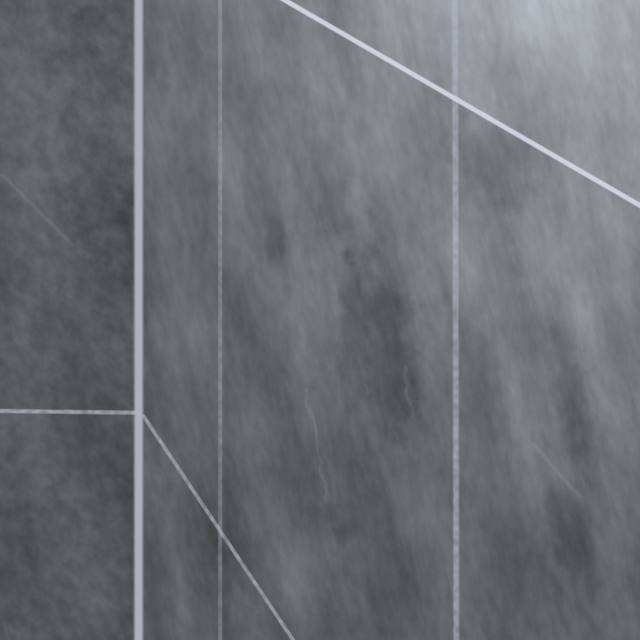
Reproduce this texture procedurally as a three.js fragment shader.

```glsl
varying vec2 vUv;

#define MAIN_X 0.2165
#define THIN_X 0.3440
#define RIGHT_X 0.7120
#define LEAN 0.20
#define CLOUD_DEPTH 0.10
#define STREAK_DEPTH 0.13
#define GRAIN_DEPTH 0.055
#define STONE_TINT vec3(0.965, 1.0, 1.035)
#define GROUT_COLOR vec3(0.69, 0.71, 0.76)
#define SHINE_COLOR vec3(0.83, 0.85, 0.90)

vec2 gradientAt(vec2 cell) {
  float h = fract(sin(dot(cell, vec2(127.1, 311.7))) * 43758.5);
  return vec2(cos(h * 6.2832), sin(h * 6.2832));
}

float gradientNoise(vec2 p) {
  vec2 i = floor(p), f = p - i;
  vec2 s = f * f * f * (f * (f * 6.0 - 15.0) + 10.0);
  vec2 e = vec2(1.0, 0.0);
  float low = mix(dot(gradientAt(i), f), dot(gradientAt(i + e.xy), f - e.xy), s.x);
  float high = mix(dot(gradientAt(i + e.yx), f - e.yx), dot(gradientAt(i + 1.0), f - 1.0), s.x);
  return mix(low, high, s.y);
}

float fbm(vec2 p) {
  float sum = 0.0, amp = 0.6;
  for (int k = 0; k < 5; k++) {
    sum += amp * gradientNoise(p);
    p = mat2(1.6, 1.2, -1.2, 1.6) * p + 7.3;
    amp *= 0.55;
  }
  return sum;
}

float segmentDistance(vec2 p, vec2 a, vec2 b) {
  vec2 ab = b - a;
  return length(p - a - ab * clamp(dot(p - a, ab) / dot(ab, ab), 0.0, 1.0));
}

// Soft-edged joint of the given half width
float joint(float d, float halfWidth) {
  return 1.0 - smoothstep(halfWidth * 0.45, halfWidth * 1.35, d);
}

// Leaning soft oval, with its rim roughened by warp
float stain(vec2 p, vec2 center, vec2 radius, float warp) {
  vec2 q = p - center;
  q.x += LEAN * q.y;
  return 1.0 - smoothstep(0.3, 1.2, length(q / radius) + warp);
}

// Hairline crack with a wavering path
float vein(vec2 p, vec2 a, vec2 b, float waver) {
  return 1.0 - smoothstep(0.0, 0.005, segmentDistance(p + vec2(waver, -waver) * 0.025, a, b));
}

// Light from the upper right, dimmer on the left wall
float wallLight(vec2 p, float leftWall, float aboveSeam) {
  float t = clamp((0.35 * p.x + 0.85 * p.y - 0.1) / 1.1, 0.0, 1.0);
  float light = 0.37 + 0.28 * pow(t, 1.8) * mix(0.45, 1.0, smoothstep(0.30, 0.62, p.x));
  light += 0.035 * aboveSeam * smoothstep(0.45, 0.75, p.x);
  return light * mix(1.0, 0.89, leftWall);
}

float stoneRelief(vec2 p, float leftWall) {
  vec2 slant = vec2(p.x + LEAN * p.y, p.y);
  float streak = fbm(slant * vec2(13.0, 2.8) + 3.0);
  float cloud = fbm(p * vec2(6.0, 4.5) + 11.0);
  float grain = fbm(slant * mix(vec2(75.0, 32.0), vec2(48.0, 42.0), leftWall));
  float ridge = 1.0 - smoothstep(0.0, 0.09, abs(fbm(slant * vec2(9.0, 6.0) + 21.0)));
  return CLOUD_DEPTH * cloud + STREAK_DEPTH * streak * mix(1.0, 0.45, leftWall)
    + GRAIN_DEPTH * grain * mix(1.0, 1.4, leftWall) + 0.012 * ridge * leftWall;
}

void main() {
  vec2 p = vUv;
  float leftWall = 1.0 - step(MAIN_X, p.x);
  float seamY = 0.846 - 0.578 * (p.x - 0.711);
  float aboveSeam = smoothstep(-0.002, 0.002, p.y - seamY);
  float waver = fbm(p * 18.0);

  float value = wallLight(p, leftWall, aboveSeam) + stoneRelief(p, leftWall);

  // Dark mineral stains
  value -= 0.060 * stain(p, vec2(0.430, 0.625), vec2(0.016, 0.055), waver);
  value -= 0.055 * stain(p, vec2(0.515, 0.730), vec2(0.035, 0.130), waver);
  value -= 0.070 * stain(p, vec2(0.590, 0.470), vec2(0.070, 0.170), waver);
  value -= 0.060 * stain(p, vec2(0.895, 0.380), vec2(0.030, 0.150), waver);
  value -= 0.065 * stain(p, vec2(0.888, 0.180), vec2(0.035, 0.085), waver);
  value -= 0.045 * stain(p, vec2(0.525, 0.185), vec2(0.045, 0.035), waver);
  value -= 0.060 * stain(p, vec2(0.770, 0.760), vec2(0.075, 0.100), waver) * (1.0 - aboveSeam);
  value -= 0.040 * stain(p, vec2(0.150, 0.780), vec2(0.070, 0.240), waver) * leftWall;

  // Pale cracks
  float cracks = vein(p, vec2(0.48, 0.39), vec2(0.51, 0.22), waver);
  cracks += vein(p, vec2(0.63, 0.43), vec2(0.645, 0.35), waver);
  cracks += vein(p, vec2(0.83, 0.31), vec2(0.91, 0.22), waver);
  cracks += vein(p, vec2(0.00, 0.73), vec2(0.11, 0.62), waver);
  value += 0.045 * cracks;

  // Darker edges beside the joints
  value -= 0.030 * exp(-abs(p.x - MAIN_X) * 55.0);
  value -= 0.025 * exp(-abs(p.x - THIN_X - 0.012) * 70.0);
  vec3 color = value * STONE_TINT;

  // Grout lines, mottled along their length
  float mottle = 0.85 + 0.5 * gradientNoise(p * 95.0);
  float rightX = RIGHT_X + 0.002 * (0.5 - p.y);
  color = mix(color, GROUT_COLOR, 0.40 * mottle * joint(abs(p.x - THIN_X), 0.0035));
  color = mix(color, GROUT_COLOR, 0.68 * mottle * joint(abs(p.x - rightX), 0.0050));
  float floorSeam = segmentDistance(p, vec2(0.224, 0.350), vec2(0.460, -0.003));
  color = mix(color, GROUT_COLOR, 0.72 * mottle * joint(floorSeam, 0.0032));
  float leftSeam = segmentDistance(p, vec2(-0.01, 0.358), vec2(MAIN_X, 0.355));
  color = mix(color, GROUT_COLOR, 0.80 * mottle * joint(leftSeam, 0.0035));
  color = mix(color, GROUT_COLOR, 0.95 * joint(abs(p.x - MAIN_X), 0.0075));
  color = mix(color, SHINE_COLOR, 0.92 * joint(abs(p.y - seamY) * 0.866, 0.0042));

  gl_FragColor = vec4(clamp(color, 0.0, 1.0), 1.0);
}
```
